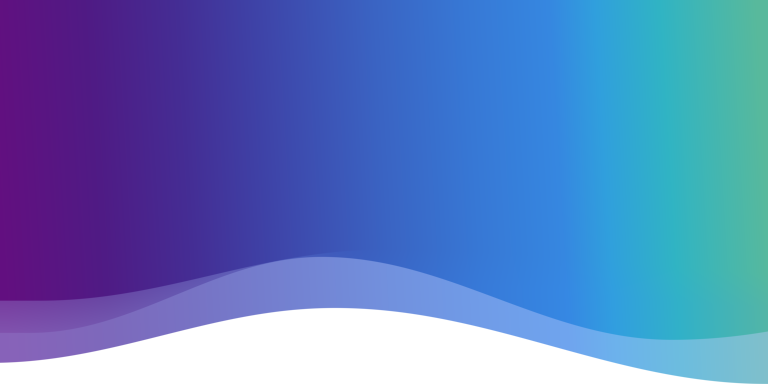
Write a Shadertoy shader that draws this background.

```glsl
// Spectrum gradient from violet to green above layered translucent waves and a white hill.

const float PI = 3.14159265;
const vec3 MIST = vec3(0.71, 0.785, 1.0);
const vec3 AZURE = vec3(0.22, 0.56, 1.0);
const vec3 WHITE = vec3(1.0);

// Colour stops: rgb and horizontal position
const int STOPS = 10;
const vec4 SPECTRUM[STOPS] = vec4[STOPS](
    vec4(0.385, 0.060, 0.500, 0.00),
    vec4(0.310, 0.105, 0.520, 0.13),
    vec4(0.268, 0.176, 0.580, 0.245),
    vec4(0.245, 0.255, 0.650, 0.34),
    vec4(0.228, 0.390, 0.763, 0.50),
    vec4(0.216, 0.470, 0.835, 0.62),
    vec4(0.210, 0.530, 0.880, 0.73),
    vec4(0.188, 0.625, 0.865, 0.79),
    vec4(0.190, 0.705, 0.765, 0.875),
    vec4(0.345, 0.725, 0.610, 1.00));

vec3 spectrum(float t) {
    vec3 color = SPECTRUM[0].rgb;
    for (int i = 1; i < STOPS; i++) {
        float blend = clamp((t - SPECTRUM[i - 1].w) / (SPECTRUM[i].w - SPECTRUM[i - 1].w), 0.0, 1.0);
        color = mix(color, SPECTRUM[i].rgb, blend);
    }
    return color;
}

// Half cosine joining two extrema
float swell(float x, vec2 a, vec2 b) {
    float t = clamp((x - a.x) / (b.x - a.x), 0.0, 1.0);
    return mix(a.y, b.y, 0.5 - 0.5 * cos(PI * t));
}

// Wave through a trough, a crest and a second trough
float wave(float x, vec2 leftTrough, vec2 crest, vec2 rightTrough) {
    return x < crest.x ? swell(x, leftTrough, crest) : swell(x, crest, rightTrough);
}

// Antialiased coverage of the area below a height
float below(float y, float height, float pixel) {
    return smoothstep(-pixel, pixel, height - y);
}

void mainImage(out vec4 fragColor, in vec2 fragCoord) {
    vec2 uv = fragCoord / iResolution.xy;
    float pixel = 0.75 / iResolution.y;

    // Slightly tilted background
    vec3 background = spectrum(uv.x + 0.03 * (uv.y - 0.5));
    vec3 color = background;

    // Back wave: misty at the left, a faint azure at the right
    float backHeight = wave(uv.x, vec2(0.052, 0.217), vec2(0.5, 0.35), vec2(1.15, 0.28));
    float fade = smoothstep(0.30, 0.52, uv.x);
    float depth = clamp((backHeight - uv.y) / 0.09, 0.0, 1.0);
    float mist = mix(0.25 + 0.12 * depth, 0.08 * depth, fade);
    color = mix(color, mix(MIST, AZURE, fade), mist * below(uv.y, backHeight, pixel));

    // Front wave, rising again at the right edge
    vec2 dip = vec2(0.875, 0.115);
    float frontHeight = wave(uv.x, vec2(0.039, 0.133), vec2(0.419, 0.331), dip);
    frontHeight += swell(uv.x, dip, vec2(1.48, 0.33)) - dip.y;
    vec3 frontColor = mix(background, MIST, 0.45);
    color = mix(color, frontColor, below(uv.y, frontHeight, pixel));

    // White foreground hill
    float hillHeight = wave(uv.x, vec2(-0.013, 0.055), vec2(0.436, 0.198), vec2(1.0, 0.0));
    color = mix(color, WHITE, below(uv.y, hillHeight, pixel));

    fragColor = vec4(color, 1.0);
}
```
